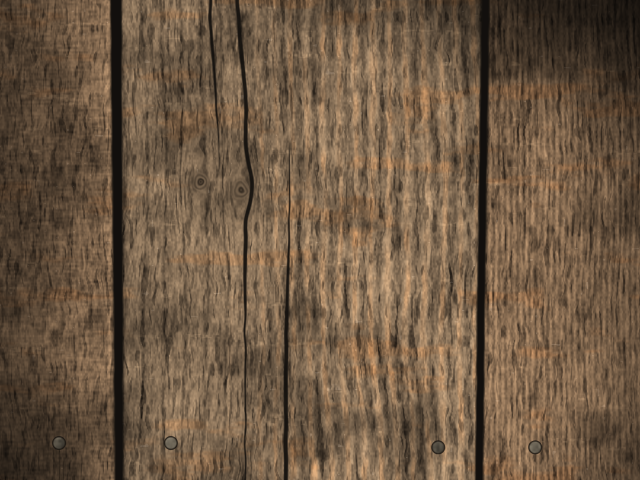
Reproduce this texture procedurally as a Shadertoy shader.

```glsl
// Three weathered vertical planks with dark gaps, long cracks, two knots and a row of nails.
// Short wavering fibres of stretched noise lie over sine rings that bend around the knots.
// Faint stains, scuffs and a broad uneven light are laid over the boards.

float hash(vec2 p) {
    vec3 q = fract(vec3(p.xyx) * 0.1031);
    q += dot(q, q.yzx + 33.33);
    return fract((q.x + q.y) * q.z);
}

float noise(vec2 p) {
    vec2 i = floor(p), f = fract(p);
    f = f * f * (3.0 - 2.0 * f);
    return mix(mix(hash(i), hash(i + vec2(1, 0)), f.x),
               mix(hash(i + vec2(0, 1)), hash(i + vec2(1, 1)), f.x), f.y);
}

float fbm(vec2 p) {
    float sum = 0.0, amp = 0.5;
    for (int i = 0; i < 4; i++) {
        sum += amp * noise(p);
        p = p * 2.03 + 17.7;
        amp *= 0.5;
    }
    return sum / 0.9375;
}

// Coverage of a vertical slit of the given half width
float slit(float offset, float halfWidth, float soft) {
    return 1.0 - smoothstep(-soft, soft, abs(offset) - halfWidth);
}

void mainImage(out vec4 fragColor, in vec2 fragCoord) {
    vec2 p = fragCoord / iResolution.y;
    p.x *= 4.0 * iResolution.y / (3.0 * iResolution.x);
    float soft = 1.0 / iResolution.y;
    float x = p.x, y = p.y;

    // Boards: 0 left, 1 middle, 2 right
    float wobble = 0.0016 * (noise(vec2(3.0, y * 25.0)) - 0.5);
    float leftGap = x - mix(0.248, 0.242, y) - wobble;
    float rightGap = x - mix(0.998, 1.011, y) + wobble;
    float board = step(0.0, leftGap) + step(0.0, rightGap);
    float middle = 1.0 - abs(board - 1.0);
    float right = step(1.5, board);
    float left = 1.0 - middle - right;

    // Grain coordinate, pushed aside by the knots
    float u = x + 0.022 * (noise(vec2(x * 4.0, y * 3.0) + board * 9.0) - 0.5);
    float knot = 0.0, knotRings = 0.0;
    for (int i = 0; i < 2; i++) {
        vec2 d = p - vec2(0.418 + 0.084 * float(i), 0.621 - 0.017 * float(i));
        u -= 0.75 * middle * d.x * exp(-dot(d * vec2(26, 10), d * vec2(26, 10)));
        float r = length(d * vec2(1.0, 0.8)) + 0.004 * (noise(p * 90.0) - 0.5);
        float mask = 1.0 - smoothstep(0.012, 0.024, r);
        knot += mask;
        knotRings += mask * (0.6 * sin(r * 900.0) - 1.8 * smoothstep(0.008, 0.003, r));
    }
    vec2 g = vec2(u + board * 3.7 + 0.006 * (noise(p * vec2(45, 40)) - 0.5), y + board * 5.3);

    // Fibres, short dark checks and mottling
    float tone = 0.66;
    tone += 0.20 * (noise(g * vec2(170, 20)) - 0.5);
    tone += 0.36 * (noise(g * vec2(270, 65)) - 0.5);
    tone += 0.24 * (noise(p * vec2(330, 200)) - 0.5);
    tone += 0.45 * (fbm(g * vec2(11, 7)) - 0.5);
    tone -= 0.30 * smoothstep(0.60, 0.82, noise(g * vec2(210, 34) + 40.0));

    // Annual rings: wide on the middle board, narrow on the right, woven on the left
    float ringPhase = u * 185.0 + 1.6 * noise(vec2(u * 20.0, y * 7.0)) + 0.9 * noise(p * vec2(60, 55));
    float broad = sin(ringPhase) * (0.65 + 0.7 * noise(g * vec2(30, 9)));
    float thin = 0.25 - 1.7 * pow(0.5 + 0.5 * sin(ringPhase * 0.8), 14.0);
    float ring = mix(thin, broad, smoothstep(0.42, 0.62, x));
    float narrow = sin((u + 0.008 * y) * 515.0 + 2.0 * noise(g * vec2(25, 9)));
    float weave = noise(p * vec2(90, 170)) + noise(p * vec2(40, 240)) - 1.0;
    tone += middle * 0.17 * ring + right * 0.13 * narrow + left * 0.17 * weave;
    tone = mix(tone, 0.55 + 0.3 * knotRings, 0.75 * min(knot, 1.0));

    vec3 wood = mix(vec3(0.19, 0.155, 0.12), vec3(0.63, 0.525, 0.41), clamp(tone, -0.15, 1.2));
    wood *= mix(vec3(1.0, 0.96, 0.93), vec3(1.0), middle);

    // Faint rusty stains, dark grime and pale scuffs
    float stain = 0.5 * smoothstep(0.60, 0.78, fbm(p * vec2(8, 26) + 5.0));
    stain += 0.55 * middle * smoothstep(0.2, 1.0, ring) * noise(g * vec2(40, 25));
    wood *= mix(vec3(1.0), vec3(1.16, 1.01, 0.86), min(stain, 1.0));
    wood *= 1.0 - 0.24 * smoothstep(0.50, 0.75, fbm(p * vec2(8, 9) + 31.0));
    float scuff = smoothstep(0.80, 0.98, noise(p * vec2(14, 60) + 8.0));
    scuff *= smoothstep(0.35, 0.8, noise(p * vec2(130, 190)));
    wood += 0.09 * scuff * vec3(1.0, 0.85, 0.66);
    wood += 0.07 * smoothstep(0.93, 0.99, noise(p * 85.0 + 3.0));

    // Broad light: shaded upper right and outer edges, bright lower middle
    float light = 1.08 - 0.72 * smoothstep(-0.25, 0.16, y - 1.0 + 0.35 * (x - 0.9))
                       * smoothstep(0.40, 1.0, x);
    light *= 1.0 - 0.48 * smoothstep(0.26, -0.04, x) - 0.25 * smoothstep(1.1, 1.36, x);
    light *= 1.0 - 0.42 * smoothstep(0.28, 0.0, y) * smoothstep(0.35, 0.75, abs(x - 0.75));
    light += 0.12 * exp(-6.0 * dot(p - vec2(0.85, 0.3), p - vec2(0.85, 0.3)));
    wood *= light;

    // Worn bevel beside the left gap
    wood *= 1.0 + 0.2 * slit(leftGap + 0.017, 0.005, 0.004);

    // Three long cracks that follow the grain
    float jitter = 0.004 * (noise(vec2(7.0, y * 26.0)) - 0.5);
    float bend = (y - 0.615) / 0.055;
    float mainX = 0.511 + 0.014 * exp(-bend * bend) - 0.016 * smoothstep(0.78, 1.0, y);
    float crack = slit(x - mainX - jitter, mix(0.0016, 0.0040, smoothstep(0.25, 0.5, y)), soft);
    float shortX = mix(0.456, 0.438, smoothstep(0.68, 1.0, y));
    crack = max(crack, slit(x - shortX + jitter, 0.0030 * smoothstep(0.60, 0.9, y), soft)
                       * smoothstep(0.63, 0.67, y));
    float lowX = mix(0.5955, 0.603, smoothstep(0.2, 0.6, y));
    crack = max(crack, slit(x - lowX - jitter * 0.6, mix(0.0042, 0.0010, smoothstep(0.2, 0.7, y)), soft)
                       * smoothstep(0.72, 0.66, y));
    float gap = max(slit(leftGap, mix(0.0085, 0.0115, y), soft * 1.5),
                    slit(rightGap, 0.0080, soft * 1.5));
    float shade = max(slit(leftGap, 0.012, 0.010), slit(rightGap, 0.009, 0.008));
    wood *= 1.0 - 0.35 * shade;
    wood = mix(wood, vec3(0.07, 0.06, 0.05), max(crack * 0.92, gap));

    // Nail heads with dark rims
    vec4 nailX = vec4(0.123, 0.356, 0.913, 1.115);
    for (int i = 0; i < 4; i++) {
        vec2 d = p - vec2(nailX[i], i < 2 ? 0.077 : 0.068);
        float r = length(d);
        float metal = 0.31 + 0.12 * float(i & 1) + 4.0 * (d.y - d.x) + 0.14 * (noise(p * 160.0) - 0.5);
        wood = mix(wood, vec3(0.09, 0.075, 0.06), 0.85 * smoothstep(0.0160, 0.0130, r));
        wood = mix(wood, metal * vec3(1.0, 0.93, 0.80), smoothstep(soft, -soft, r - 0.0118));
    }
    fragColor = vec4(clamp(wood, 0.0, 1.0), 1.0);
}
```
